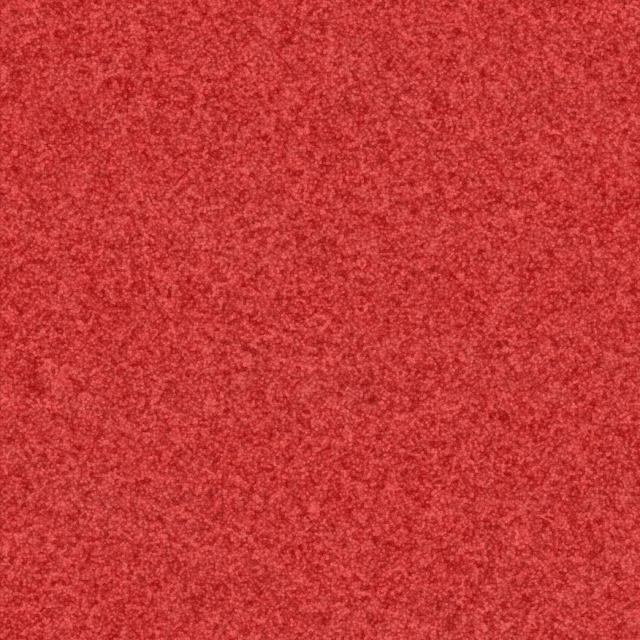
This texture is drawn by a WebGL 1 fragment shader. Its source:

```glsl
precision highp float;
// Red short-pile carpet: fine tufts in loose clumps with faint worn patches.
uniform vec2 u_resolution;

vec3 hash3(vec2 p) {
  vec3 q = fract(vec3(p.xyx) * vec3(0.1031, 0.1030, 0.0973));
  q += dot(q, q.yzx + 33.33);
  return fract((q.xxy + q.yzz) * q.zyx);
}

// Smooth cellular noise: x = blended cell value, y = distance to nearest point.
vec2 cells(vec2 p) {
  vec2 cell = floor(p);
  vec2 f = p - cell;
  float total = 0.0, weightSum = 0.0, nearest = 4.0;
  for (int y = -1; y <= 1; y++) {
    for (int x = -1; x <= 1; x++) {
      vec2 o = vec2(float(x), float(y));
      vec3 h = hash3(cell + o);
      vec2 d = o + h.xy - f;
      float d2 = dot(d, d);
      float w = exp(-6.0 * d2);
      total += w * h.z;
      weightSum += w;
      nearest = min(nearest, d2);
    }
  }
  return vec2(total / weightSum, sqrt(nearest));
}

// Broad, mostly horizontal wear in layered sines.
float wear(vec2 p) {
  float sum = 0.0, amp = 0.5;
  for (int i = 0; i < 4; i++) {
    p = mat2(0.94, 0.34, -0.34, 0.94) * p * 1.7 + 2.3;
    sum += amp * sin(p.x + 1.4 * sin(p.y * 1.3)) * sin(p.y * 1.6 + sin(p.x * 0.7));
    amp *= 0.65;
  }
  return sum;
}

void main() {
  vec2 uv = gl_FragCoord.xy / u_resolution.y;

  // Bend the grid slightly so the tufts lean.
  vec2 lean = 0.0008 * vec2(sin(uv.y * 190.0 + 2.0 * sin(uv.x * 83.0)),
                            sin(uv.x * 170.0 + 2.0 * sin(uv.y * 97.0)));
  vec2 p = uv + lean;
  vec2 tuft = cells(p * vec2(236.0, 248.0));
  vec2 clump = cells(p * vec2(104.0, 122.0) + 31.7);
  float patchTone = cells(uv * vec2(17.0, 28.0) + 7.3).x - 0.5;
  float worn = wear(uv * vec2(3.0, 5.0));

  // Tuft tone, crevices between tufts, then the larger variation.
  float tone = 0.53 + 0.84 * (tuft.x - 0.5) + 0.55 * (0.42 - tuft.y)
             + 0.4 * (clump.x - 0.5) + 0.07 * patchTone + 0.025 * worn;
  vec3 color = mix(vec3(0.635, 0.085, 0.085), vec3(0.90, 0.345, 0.335),
                   clamp(tone, -0.1, 1.15));

  // Dusty fibres are duller, fresh ones more saturated.
  float dust = 0.4 * worn + 1.1 * (cells(p * 70.0 + 93.1).x - 0.5);
  color += dust * vec3(-0.022, 0.014, 0.014);

  // Sparse dark pits and pale fibre tips.
  vec2 speck = cells(p * 170.0 + 55.0);
  float core = 1.0 - smoothstep(0.15, 0.5, speck.y);
  float pit = core * (1.0 - smoothstep(0.03, 0.08, speck.x));
  float tip = core * smoothstep(0.93, 0.98, speck.x);
  color = mix(color, vec3(0.45, 0.12, 0.11), 0.45 * pit);
  color = mix(color, vec3(0.95, 0.50, 0.48), 0.4 * tip);

  gl_FragColor = vec4(color, 1.0);
}
```
